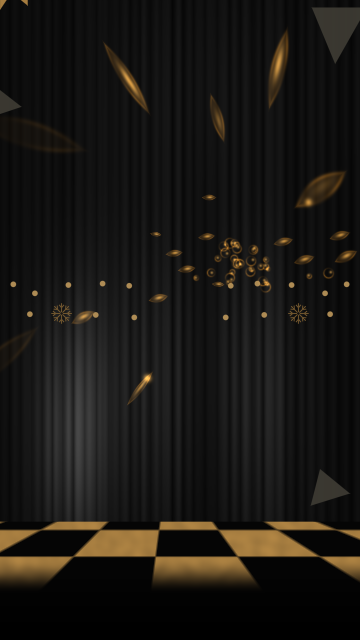
Write a Shadertoy shader that draws this background.

```glsl
// A dark pleated stage curtain over a gold checkered floor, with golden sparks.
// Pleats are warped waves, the floor is a perspective divide, and the flares,
// bubbles and ornaments are distance functions. The canvas width is 1.

const float PI = 3.14159;
const vec3 GOLD = vec3(.65, .49, .25), AMBER = vec3(.62, .38, .08);
const vec3 HOT = vec3(1, .72, .3), SLATE = vec3(.24, .23, .2);

vec2 hash2(vec2 p) {
  vec3 q = fract(p.xyx * vec3(.1031, .103, .0973));
  q += dot(q, q.yzx + 33.33);
  return fract((q.xx + q.yz) * q.zy);
}

float corner(vec2 i, vec2 f, vec2 o) { return dot(hash2(i + o) * 2. - 1., f - o); }

// Gradient noise
float noise(vec2 p) {
  vec2 i = floor(p), f = fract(p), u = f * f * (3. - 2. * f), o = vec2(0, 1);
  return mix(mix(corner(i, f, o.xx), corner(i, f, o.yx), u.x),
             mix(corner(i, f, o.xy), corner(i, f, o.yy), u.x), u.y);
}

float glow(vec2 p, vec2 center, vec2 size) {
  vec2 q = (p - center) / size;
  return exp(-dot(q, q));
}

float cover(float dist, float px) { return 1. - smoothstep(-.7 * px, .7 * px, dist); }

float edge(vec2 p, vec2 a, vec2 b) {
  vec2 e = b - a;
  return dot(p - a, vec2(e.y, -e.x)) / length(e);
}

// Counterclockwise corners; negative inside
float triangle(vec2 p, vec2 a, vec2 b, vec2 c) {
  return max(edge(p, a, b), max(edge(p, b, c), edge(p, c, a)));
}

float segment(vec2 p, vec2 a, vec2 b) {
  vec2 e = b - a;
  return length(p - a - e * clamp(dot(p - a, e) / dot(e, e), 0., 1.));
}

vec3 curtain(vec2 p) {
  float pleat = .5 + .5 * sin(p.x * 205. + 3. * noise(vec2(p.x * 9., 2.5)));
  float fine = noise(vec2(p.x * 75., 7.5)) + .5 * noise(vec2(p.x * 22., 4.5));
  float light = .045 + .15 * glow(p, vec2(.2, .57), vec2(.085, .32))
    + .075 * glow(p, vec2(.42, .72), vec2(.32, .4))
    + .055 * glow(p, vec2(.74, .68), vec2(.11, .42))
    + .03 * glow(p, vec2(.55, 1.5), vec2(.35));
  light *= 1. - .4 * glow(p, vec2(.57, .6), vec2(.045, .7));
  return vec3(max(light * (.62 + .48 * sqrt(pleat) + .5 * fine), .012));
}

// Smooth square wave with unit half period
float wave(float t) { return clamp(sin(PI * t) / (PI * fwidth(t)), -1., 1.); }

vec3 checkerFloor(vec2 p) {
  float depth = max(.4968 - p.y, .05);
  float column = (p.x - .4676) / (.86 * depth) + .155;
  float row = (5.23 - 1. / depth) / 1.46;
  float tile = .5 - .5 * wave(column) * wave(row);
  float fade = smoothstep(.13, .225, p.y) * (1. + .15 * noise(p * 30.));
  return mix(vec3(.018) * smoothstep(0., .25, p.y), GOLD, tile * fade);
}

// Glassy lens with a lit rim and a hot core
vec3 flare(vec2 p, vec2 center, float angle, vec2 size, float core) {
  float c = cos(angle), s = sin(angle);
  vec2 q = mat2(c, -s, s, c) * (p - center) / size;
  float r = abs(q.y) + q.x * q.x;
  float rim = exp(-30. * (r - .8) * (r - .8)) * (.6 + .4 * sin(q.x * 4. + q.y));
  float body = .18 * (1. - smoothstep(.5, 1.2, r));
  return AMBER * (.4 * rim + body) + HOT * core * glow(q, vec2(.1), vec2(.4));
}

// Eight branching arms
float snowflake(vec2 p) {
  float a = mod(atan(p.y, p.x) + PI / 8., PI / 4.) - PI / 8.;
  vec2 q = length(p) * vec2(cos(a), abs(sin(a)));
  float arm = segment(q, vec2(.005, 0), vec2(.027, 0));
  return min(arm, segment(q, vec2(.016, 0), vec2(.023, .006))) - .0013;
}

void mainImage(out vec4 fragColor, in vec2 fragCoord) {
  vec2 p = fragCoord / iResolution.xy * vec2(1, 16. / 9.);
  float px = 1. / iResolution.x;
  vec3 color = mix(curtain(p), checkerFloor(p), cover(p.y - .3287, px));

  // Slate triangles and gold corner tips
  float slate = triangle(p, vec2(.866, 1.757), vec2(.931, 1.6), vec2(1.02, 1.757));
  slate = min(slate, triangle(p, vec2(-.03, 1.551), vec2(-.03, 1.451), vec2(.06, 1.481)));
  slate = min(slate, triangle(p, vec2(.889, .475), vec2(.863, .373), vec2(.972, .407)));
  color = mix(color, SLATE, .93 * cover(slate, px));
  float tip = triangle(p, vec2(0, 1.78), vec2(0, 1.75), vec2(.02, 1.78));
  tip = min(tip, triangle(p, vec2(.055, 1.78), vec2(.077, 1.762), vec2(.077, 1.78)));
  color = mix(color, GOLD, cover(tip, px));

  // Large flares: center, angle, half length; then half width, core, gain
  vec4 large[7] = vec4[7](vec4(.352, 1.56, -1, .12), vec4(.773, 1.588, 1.35, .116),
    vec4(.604, 1.449, -1.3, .07), vec4(.891, 1.252, .62, .088), vec4(.08, 1.405, -.28, .17),
    vec4(.389, .699, .92, .06), vec4(0, .78, .7, .14));
  vec3 shape[7] = vec3[7](vec3(.018, .7, 1), vec3(.022, .65, 1), vec3(.016, .3, 1),
    vec3(.034, .15, 1), vec3(.04, 0, .3), vec3(.01, .5, 1), vec3(.03, 0, .3));
  for (int i = 0; i < 7; i++) {
    vec4 f = large[i];
    color += shape[i].z * flare(p, f.xy, f.z, vec2(f.w, shape[i].x), shape[i].y);
  }
  color += HOT * (.8 * glow(p, vec2(.41, .727), vec2(.01)) + .6 * glow(p, vec2(.857, 1.216), vec2(.01)));

  // Small sparks
  vec3 sparks[12] = vec3[12](vec3(.231, .896, .036), vec3(.581, 1.229, .02), vec3(.44, .949, .028),
    vec3(.484, 1.074, .024), vec3(.519, 1.03, .025), vec3(.433, 1.127, .016), vec3(.574, 1.12, .024),
    vec3(.845, 1.056, .03), vec3(.787, 1.106, .028), vec3(.944, 1.123, .03), vec3(.961, 1.065, .035),
    vec3(.606, .988, .018));
  for (int i = 0; i < 12; i++) {
    vec3 s = sparks[i];
    color += flare(p, s.xy, 30. * (s.z - .02), s.z * vec2(1, .42), .6);
  }

  // Scattered bubbles, each lit on one side
  for (int i = 0; i < 30; i++) {
    vec2 h = hash2(vec2(i, 3)) - .5, k = hash2(vec2(i, 11));
    vec2 q = p - (i < 20 ? vec2(.685, 1.045) + .13 * h : vec2(.76, 1.045) + h * vec2(.46, .16));
    float radius = mix(.004, .014, k.x);
    float lit = .5 + .5 * cos(atan(q.y, q.x) - 2. * PI * k.y);
    float ring = cover(abs(length(q) - radius) - .001, 2. * px);
    color += AMBER * ring * (.15 + .7 * lit) + .5 * HOT * glow(q, radius * (k - .5), vec2(.004));
  }

  // Mirrored garland of dots and snowflakes
  vec2 m = vec2(abs(p.x - .5), p.y);
  vec2 dots[8] = vec2[8](vec2(.463, .988), vec2(.403, .963), vec2(.31, .986), vec2(.417, .905),
    vec2(.234, .903), vec2(.215, .99), vec2(.141, .984), vec2(.127, .896));
  float bead = 1.;
  for (int i = 0; i < 8; i++) bead = min(bead, length(m - dots[i]) - .0078);
  color = mix(color, vec3(.75, .6, .36), .9 * cover(bead, px));
  color = mix(color, GOLD * .82, .85 * cover(snowflake(m - vec2(.329, .907)), px));
  fragColor = vec4(min(color, 1.), 1);
}
```
